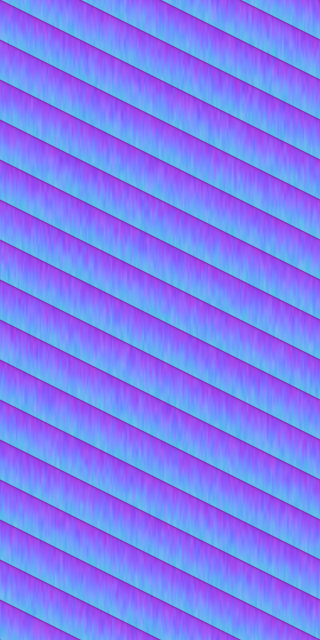
Give the GLSL for this texture map, as a Shadertoy shader.

```glsl
// Tangent-space normal map of a twisted rope: slanted strands, 4 across and 16 down.
// Each strand is a rounded profile tilting the normal from low to high, roughened by
// upright fibres of stretched value noise, with a dark groove between strands.

float hash(vec2 p) {
    vec3 q = fract(p.xyx * vec3(0.1031, 0.1030, 0.0973));
    q += dot(q, q.yzx + 33.33);
    return fract((q.x + q.y) * q.z);
}

// Value noise from -1 to 1 that wraps after "cells" lattice steps.
float tiledNoise(vec2 uv, vec2 cells, float seed) {
    vec2 p = uv * cells;
    vec2 cell = floor(p);
    vec2 f = fract(p);
    f = f * f * (3.0 - 2.0 * f);
    vec2 a = mod(cell, cells) + seed;
    vec2 b = mod(cell + 1.0, cells) + seed;
    float low = mix(hash(a), hash(vec2(b.x, a.y)), f.x);
    float high = mix(hash(vec2(a.x, b.y)), hash(b), f.x);
    return 2.0 * mix(low, high, f.y) - 1.0;
}

// Long, thin vertical fibres in two sizes.
float fibres(vec2 uv, float seed) {
    return 0.55 * tiledNoise(uv, vec2(110.0, 44.0), seed)
         + 0.60 * tiledNoise(uv, vec2(190.0, 72.0), seed + 317.0);
}

void mainImage(out vec4 fragColor, in vec2 fragCoord) {
    vec2 uv = fragCoord / iResolution.xy;

    // Position across a strand: 0 under its upper groove, 1 at the lower one
    float phase = 16.0 * uv.y + 4.0 * uv.x;
    float across = 1.0 - fract(phase);
    float grooveDist = min(across, 1.0 - across);
    float pixel = fwidth(phase);

    // Rounded profile, with fibres shifting the slope and leaning sideways
    float fray = fibres(uv, 11.0);
    float lean = fibres(uv, 739.0);
    float slope = 0.56 * sin(2.4 * (across - 0.5 + 0.10 * fray));
    vec2 tilt = slope * vec2(-0.46, 0.89) + vec2(0.16 * lean, 0.05 * fray);
    vec3 normal = vec3(tilt, sqrt(max(1.0 - dot(tilt, tilt), 0.0)));
    vec3 color = 0.5 + 0.5 * normal;

    // Groove with a soft shade on the strand just below it
    color *= 1.0 - 0.10 * exp(-across * 22.0);
    float groove = 1.0 - smoothstep(0.016 - 0.5 * pixel, 0.016 + 0.5 * pixel, grooveDist);
    color = mix(color, vec3(0.53, 0.14, 0.70), 0.9 * groove);

    fragColor = vec4(color, 1.0);
}
```
